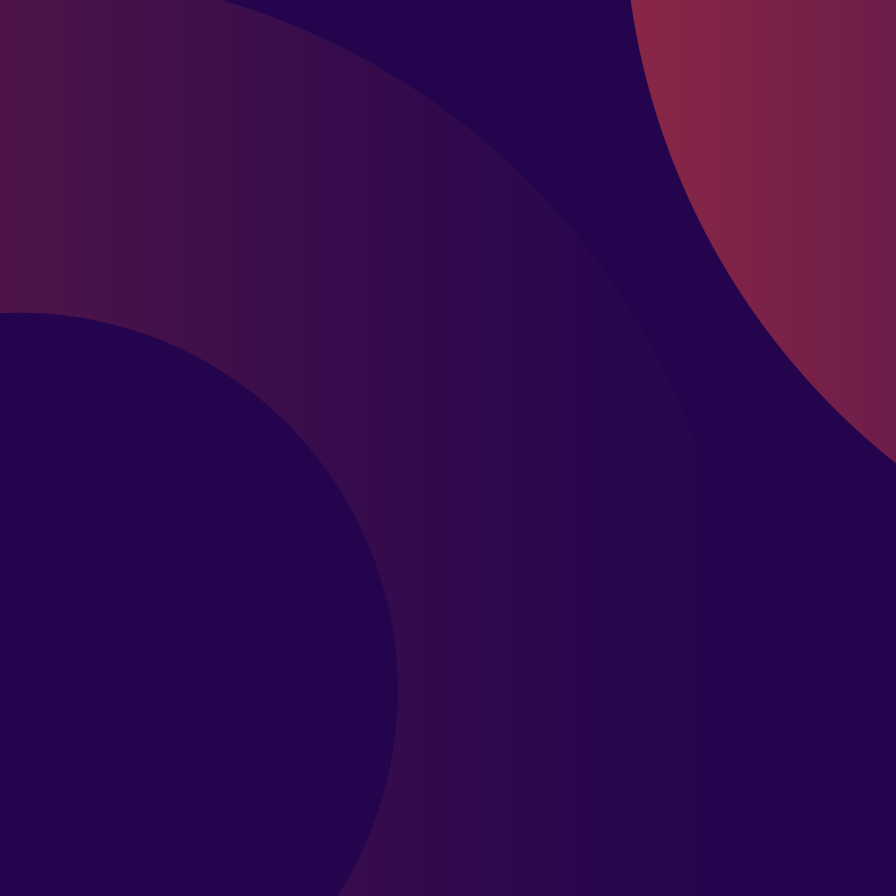
Give the GLSL for this background, as a WebGL 1 fragment shader.

```glsl
precision highp float;
// Deep indigo backdrop with a fading plum ring and a crimson disc in the upper right corner.

uniform vec2 u_resolution;

// Antialiased coverage of a disc, with an edge about one pixel wide.
float disc(vec2 p, vec2 center, float radius) {
  float halfPixel = 0.75 / u_resolution.y;
  return 1.0 - smoothstep(-halfPixel, halfPixel, length(p - center) - radius);
}

void main() {
  vec2 p = gl_FragCoord.xy / u_resolution.y;

  vec3 indigo = vec3(0.142, 0.020, 0.302);
  vec3 plum = vec3(0.306, 0.080, 0.290);
  vec3 crimson = vec3(0.540, 0.152, 0.275);
  vec3 wine = vec3(0.428, 0.115, 0.288);

  // Ring: fades from plum at the left into the backdrop
  vec2 ringCenter = vec2(0.022, 0.229);
  float ring = disc(p, ringCenter, 0.803) - disc(p, ringCenter, 0.422);
  float fade = pow(clamp(1.0 - p.x / 0.83, 0.0, 1.0), 1.3);
  vec3 color = mix(indigo, plum, ring * fade);

  // Corner disc: crimson rim darkening to the right
  float corner = disc(p, vec2(1.499, 1.112), 0.803);
  vec3 cornerColor = mix(crimson, wine, clamp((p.x - 0.70) / 0.30, 0.0, 1.0));
  color = mix(color, cornerColor, corner);

  gl_FragColor = vec4(color, 1.0);
}
```
